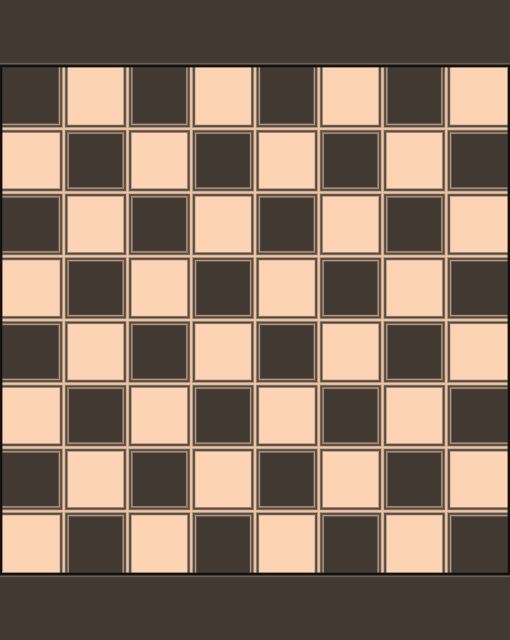
Give the GLSL for this pattern, as a WebGL 1 fragment shader.

```glsl
precision highp float;
// An eight by eight checkerboard spanning the canvas width, on a dark ground.
// Distances to the inner grid give a pale line between two dark ones and a
// thin pale ring around each dark square; a soft black frame closes the board.

uniform vec2 u_resolution;

// 1 below the edge, 0 above it, softened by s on each side.
float below(float edge, float s, float x) {
  return 1.0 - smoothstep(edge - s, edge + s, x);
}

void main() {
  vec3 dark = vec3(0.26, 0.229, 0.198);
  vec3 peach = vec3(0.994, 0.832, 0.702);

  // Board coordinates: one unit per square, 0 to 8 on both axes.
  float pixel = 8.0 / u_resolution.x;
  vec2 p = (gl_FragCoord.xy - 0.5 * u_resolution) * pixel + 4.0;
  float soft = max(0.016, 0.5 * pixel);

  // Distance to the nearest of the seven inner lines on either axis.
  vec2 toLine = abs(p - clamp(floor(p + 0.5), 1.0, 7.0));
  float d = min(toLine.x, toLine.y);

  // Paleness of the squares; dark ones start with a pale ring.
  vec2 cell = floor(p);
  float isDark = mod(cell.x + cell.y, 2.0);
  float square = mix(1.0, 0.8 * below(0.077, soft, d), isDark);

  // Pale center line with dark flanks, giving way to the square.
  float grid = mix(0.1, 0.9, below(0.022, soft, d));
  float paleness = mix(square, grid, below(0.06, soft, d));

  // Signed distance to the board edge; the ground lies outside.
  vec2 fromCenter = abs(p - 4.0);
  float edge = max(fromCenter.x, fromCenter.y) - 4.0;
  paleness *= below(-0.034, soft, edge);
  paleness += 0.3 * below(0.008, soft, abs(edge - 0.022));

  // Black frame just inside the edge, equal on both sides so that it wraps.
  vec3 color = mix(dark, peach, paleness);
  color = mix(color, vec3(0.04, 0.035, 0.035), below(0.016, soft, abs(edge + 0.017)));
  gl_FragColor = vec4(color, 1.0);
}
```
